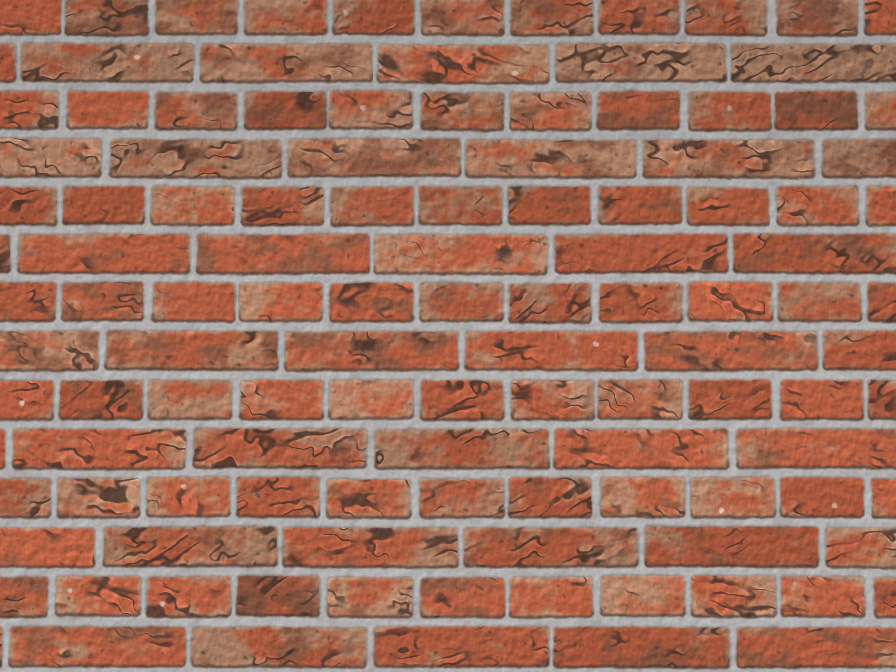
Give the GLSL for this texture, as a Shadertoy shader.

```glsl
// Weathered brick wall: courses of long stretchers alternate with courses of short headers.
// Each brick is a rounded box with a ragged outline, shaded by gradient noise
// for stains, cracks, flakes and grain, and set in pale, softly shadowed mortar.

// Layout, in units of the canvas height
const float COURSE_HEIGHT = 0.07465;   // lowest course
const float COURSE_SHRINK = 0.0001736; // quadratic narrowing toward the top
const float HEADER_LOW = 0.1357;       // header pitch at the bottom
const float HEADER_HIGH = 0.1316;      // header pitch at the top
const float ANCHOR_X = 0.7535;         // header joint that stays vertical
const vec2 JOINT = vec2(0.0105, 0.0140);
const vec2 PLACE_JITTER = vec2(0.005, 0.0022);
const float CORNER = 0.005;
const float RAGGED = 0.0036;

// Surface
const float CRACK_WIDTH = 0.10;
const float RELIEF = 0.42;
const float CHIP_SHARE = 0.10;

const vec3 RED = vec3(0.67, 0.35, 0.245);
const vec3 TAN = vec3(0.66, 0.49, 0.39);
const vec3 BROWN = vec3(0.51, 0.33, 0.25);
const vec3 DARK = vec3(0.29, 0.21, 0.18);
const vec3 MORTAR = vec3(0.69, 0.68, 0.68);
const vec3 MORTAR_SHADE = vec3(0.53, 0.49, 0.47);
const vec3 CHIP = vec3(0.80, 0.72, 0.67);

vec2 hash2(vec2 p) {
    p = vec2(dot(p, vec2(127.1, 311.7)), dot(p, vec2(269.5, 183.3)));
    return fract(sin(p) * 43758.5);
}

float corner(vec2 cell, vec2 f, vec2 o) {
    return dot(hash2(cell + o) * 2.0 - 1.0, f - o);
}

// Gradient noise, about -0.7 to 0.7
float noise(vec2 p) {
    vec2 i = floor(p), f = fract(p);
    vec2 w = f * f * f * (f * (f * 6.0 - 15.0) + 10.0);
    return mix(mix(corner(i, f, vec2(0, 0)), corner(i, f, vec2(1, 0)), w.x),
               mix(corner(i, f, vec2(0, 1)), corner(i, f, vec2(1, 1)), w.x), w.y);
}

float fbm(vec2 p) {
    float sum = 0.0, amp = 0.6;
    for (int i = 0; i < 4; i++) {
        sum += amp * noise(p);
        p = mat2(1.6, 1.2, -1.2, 1.6) * p + 3.7;
        amp *= 0.5;
    }
    return sum;
}

float roundedBox(vec2 p, vec2 halfSize, float r) {
    vec2 q = abs(p) - halfSize + r;
    return length(max(q, 0.0)) + min(max(q.x, q.y), 0.0) - r;
}

// Fired clay: local is the place in the brick, d the distance to its outline
vec3 brickColor(vec2 local, vec2 halfSize, float d, vec2 id, bool header) {
    vec2 tone = hash2(id + 17.3), shape = hash2(id + 41.9);
    vec2 q = local + hash2(id + 5.1) * 7.0;

    // Tan stains gather at the rim, at one end, and on the upper stretchers
    float end = local.x / halfSize.x * (tone.x < 0.5 ? -1.0 : 1.0);
    float rim = smoothstep(-0.010, 0.0, d);
    float age = smoothstep(8.5, 10.0, id.y) * (header ? 0.06 : 0.24);
    float stain = fbm(q * vec2(13.0, 20.0)) + 0.25 * noise(q * 75.0)
                + 0.20 * smoothstep(0.3, 1.0, end) + 0.16 * rim + age + 0.40 * (tone.y - 0.5);
    vec3 color = mix(RED, TAN, smoothstep(0.02, 0.38, stain));
    float soot = fbm(q * vec2(16.0, 26.0) + 31.0) + 0.45 * (shape.x - 0.5) + 0.6 * age;
    color = mix(color, BROWN, 0.9 * smoothstep(0.08, 0.40, soot));

    // Slanted cracks with a lit lip
    vec2 bent = vec2(q.x, q.y + (shape.y - 0.5) * 1.1 * q.x) * vec2(17.0, 46.0);
    float seam = noise(bent + 0.5 * noise(q * 55.0));
    float zone = smoothstep(0.0, 0.25, noise(q * 19.0 + 9.0) + 0.35 * (tone.x - 0.5));
    float lip = smoothstep(0.03, 0.09, seam) * (1.0 - smoothstep(0.09, 0.28, seam));
    color *= 1.0 + 0.14 * lip * zone;
    color = mix(color, DARK, 0.85 * zone * (1.0 - smoothstep(0.02, CRACK_WIDTH, abs(seam))));

    // Pits, and a pale chip on a few bricks
    color = mix(color, DARK, 0.5 * smoothstep(0.28, 0.55, noise(q * 95.0)));
    vec2 chipAt = (hash2(id + 63.7) - 0.5) * halfSize * 1.4;
    float chip = 1.0 - smoothstep(0.002, 0.006, length(local - chipAt) + 0.003 * noise(q * 150.0));
    color = mix(color, CHIP, 0.8 * chip * step(shape.x, CHIP_SHARE));

    // Dark lower edge, lighter upper edge
    float edge = smoothstep(-0.0055, 0.0, d), side = local.y / halfSize.y;
    color = mix(color, DARK, 0.65 * edge * smoothstep(0.4, 0.95, -side));
    color *= 1.0 + 0.07 * edge * smoothstep(0.4, 0.95, side);
    return color * (0.93 + 0.14 * shape.y);
}

void mainImage(out vec4 fragColor, in vec2 fragCoord) {
    vec2 p = fragCoord / iResolution.y;
    float pixel = 1.0 / iResolution.y;
    vec2 laid = p + 0.0025 * vec2(noise(p * 5.0), noise(p * 4.0 + 8.0));

    // Course number, then brick number within the course
    float root = sqrt(COURSE_HEIGHT * COURSE_HEIGHT - 4.0 * COURSE_SHRINK * laid.y);
    float rise = (COURSE_HEIGHT - root) / (2.0 * COURSE_SHRINK);
    float course = floor(rise);
    bool header = mod(course, 2.0) > 0.5;
    float span = header ? 1.0 : 2.0;
    float shift = header ? 0.0 : 0.5 + 0.5 * mod(course, 4.0);
    float pitch = mix(HEADER_LOW, HEADER_HIGH, laid.y);
    float along = ((laid.x - ANCHOR_X) / pitch - shift) / span;
    vec2 id = vec2(floor(along), course);

    // Ragged outline
    vec2 cell = vec2(span * pitch, root);
    vec2 local = (vec2(fract(along), fract(rise)) - 0.5) * cell;
    local -= (hash2(id) - 0.5) * PLACE_JITTER;
    vec2 halfSize = 0.5 * (cell - JOINT) - 0.0012 * hash2(id + 77.0);
    float d = roundedBox(local, halfSize, CORNER) + RAGGED * (fbm(p * 42.0) + 0.3 * noise(p * 130.0));

    // Mortar, shaded beside and beneath the bricks
    float under = smoothstep(0.3, 0.9, -local.y / halfSize.y);
    float nearBrick = 1.0 - smoothstep(0.0, 0.0050, d);
    vec3 mortar = mix(MORTAR, MORTAR_SHADE, clamp(0.7 * nearBrick + 0.7 * fbm(p * 22.0), 0.0, 1.0));
    mortar = mix(mortar, DARK, 0.55 * under * (1.0 - smoothstep(0.0, 0.0035, d)));

    // Light from the upper left over fine grain
    float light = fbm(p * 70.0) - fbm(p * 70.0 + vec2(-0.20, 0.30));
    float cover = 1.0 - smoothstep(-pixel, pixel, d);
    vec3 color = mix(mortar, brickColor(local, halfSize, d, id, header), cover);
    color *= 1.0 + RELIEF * light * mix(0.5, 1.0, cover);
    color *= mix(1.02, 0.95, smoothstep(0.5, 1.0, p.y));
    fragColor = vec4(clamp(color, 0.0, 1.0), 1.0);
}
```
